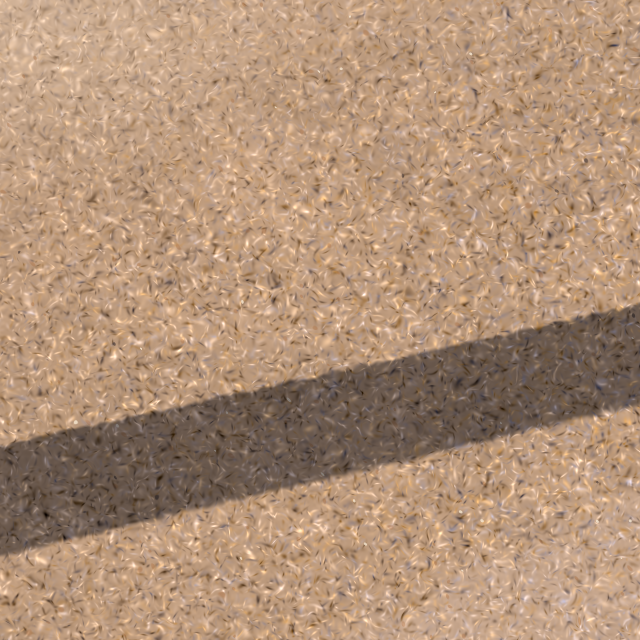
This texture is drawn by a three.js fragment shader. Its source:

```glsl
// Sunlit coarse sand crossed by a slanting band of shadow.
// Soft, randomly turned light and dark streaks are summed into grains;
// broad noise varies the tone, and two straight lines bound the shadow.
varying vec2 vUv;

const vec3 SAND = vec3(0.736, 0.602, 0.488);
const vec3 PALE_SAND = vec3(0.825, 0.705, 0.600);
const vec3 PINK_SAND = vec3(0.785, 0.660, 0.565);
const vec3 SHADE = vec3(0.555, 0.568, 0.610);
const vec3 WARM_SHIFT = vec3(0.036, 0.0, -0.064);

float hash(vec2 p) {
  vec3 q = fract(vec3(p.xyx) * 0.1031);
  q += dot(q, q.yzx + 33.33);
  return fract((q.x + q.y) * q.z);
}

float noise(vec2 p) {
  vec2 i = floor(p), f = fract(p);
  f = f * f * (3.0 - 2.0 * f);
  return mix(mix(hash(i), hash(i + vec2(1.0, 0.0)), f.x),
             mix(hash(i + vec2(0.0, 1.0)), hash(i + vec2(1.0)), f.x), f.y);
}

float fbm(vec2 p) {
  float sum = 0.0, gain = 0.5;
  for (int i = 0; i < 4; i++) {
    sum += gain * noise(p);
    p = p * 2.03 + 17.3;
    gain *= 0.5;
  }
  return sum / 0.9375;
}

// Soft elongated spot centred at the origin
float streak(vec2 p, float angle, vec2 size) {
  float c = cos(angle), s = sin(angle);
  vec2 q = vec2(c * p.x + s * p.y, c * p.y - s * p.x) / size;
  return exp(-0.5 * dot(q, q)) * smoothstep(1.0, 0.7, length(p));
}

// One layer of grains as signed (brightness, warmth)
vec2 grains(vec2 p, float seed) {
  vec2 cell = floor(p), sum = vec2(0.0);
  for (int y = -1; y <= 1; y++) {
    for (int x = -1; x <= 1; x++) {
      vec2 id = cell + vec2(float(x), float(y));
      vec2 key = id + seed;
      vec2 offset = p - id - vec2(hash(key), hash(key + 41.7));
      float angle = 0.65 + 2.8 * (hash(key + 83.1) + hash(key + 19.9) - 1.0);
      vec2 size = vec2(mix(0.20, 0.42, hash(key + 57.3)), mix(0.10, 0.17, hash(key + 65.9)));
      vec2 tone = vec2(hash(key + 127.3), hash(key + 211.9)) * 2.0 - 1.0;
      tone *= 0.5 + 0.9 * tone * tone;
      sum += tone * streak(offset, angle, size);
    }
  }
  return sum;
}

// Sparse round specks, one possible per cell
float specks(vec2 p, float seed, float rarity, float radius) {
  vec2 id = floor(p), key = id + seed;
  vec2 q = fract(p) - 0.25 - 0.5 * vec2(hash(key), hash(key + 31.0));
  q.y += 0.35 * q.x;
  float size = radius * mix(0.6, 1.2, hash(key + 73.0));
  return step(rarity, hash(key + 97.0)) * smoothstep(size, size * 0.4, length(q));
}

// Broad tone of the ground, before the grains
vec3 groundColor(vec2 p) {
  vec3 color = SAND * (1.0 + 0.14 * (fbm(p * vec2(8.0, 12.0)) - 0.5));
  float corner = smoothstep(0.50, 0.0, length((p - vec2(0.0, 1.0)) * vec2(0.8, 1.3)));
  color = mix(color, PALE_SAND, 0.85 * corner);
  return mix(color, PALE_SAND, 0.15 * smoothstep(0.75, 1.0, p.y));
}

// Smooth patch at the lower right
float smoothPatch(vec2 p) {
  float rise = 0.055 + 0.49 * (p.x - 0.625) + 0.05 * (fbm(p * 14.0) - 0.5);
  return smoothstep(0.04, -0.04, p.y - rise);
}

float shadowBand(vec2 p) {
  float rough = 0.006 * (noise(p * 95.0) - 0.5) + 0.003 * (noise(p * 27.0) - 0.5);
  float upper = mix(0.303, 0.525, p.x) + rough;
  float lower = mix(0.131, 0.368, p.x) + rough;
  return smoothstep(-0.004, 0.004, upper - p.y) * smoothstep(-0.006, 0.006, p.y - lower);
}

void main() {
  vec2 p = vUv;
  vec2 bend = vec2(noise(p * 60.0), noise(p * 60.0 + 9.7)) - 0.5;
  vec2 q = p + 0.008 * bend;

  vec2 tone = 0.9 * grains(q * 58.0, 5.0);
  tone += grains(q * 84.0 + 0.4, 151.0);
  tone += grains(q * 122.0 + 0.7, 307.0);

  float patchMask = smoothPatch(p);
  float shadow = shadowBand(p);
  float coarse = smoothstep(1.25, 0.45, p.y - 0.3 * p.x + 0.1) * (1.0 - 0.4 * patchMask);
  float contrast = mix(0.13, 0.29, coarse) * (1.0 + 0.15 * shadow);
  float warmth = mix(0.4, 1.0, coarse) * mix(0.7, 1.3, p.x);

  vec3 color = mix(groundColor(p), PINK_SAND, 0.8 * patchMask);
  float light = contrast * tone.x + 0.07 * (noise(q * 210.0) - 0.5);
  color *= 1.0 + light * vec3(0.90, 1.0, 1.12);
  color += WARM_SHIFT * tone.y * warmth;

  // Rust flakes, dark grit and bright glints
  color = mix(color, vec3(0.67, 0.43, 0.25), 0.4 * specks(q * 48.0, 11.0, 0.95, 0.24));
  color = mix(color, vec3(0.32, 0.26, 0.24), 0.7 * specks(q * 42.0, 67.0, 0.993, 0.19));
  color = mix(color, vec3(0.97, 0.91, 0.82), 0.8 * specks(q * 52.0, 131.0, 0.988, 0.17));

  color *= mix(vec3(1.0), SHADE, shadow);
  gl_FragColor = vec4(color, 1.0);
}
```
